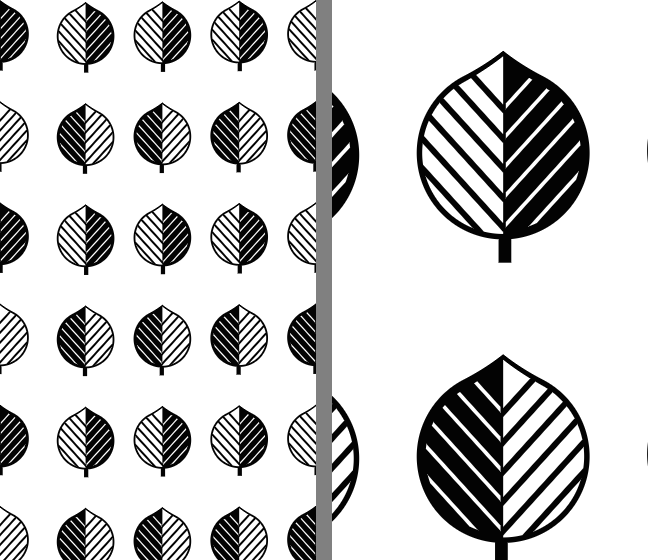
Left: the whole. Right: its middle third, enlarged.
Write a WebGL 2 fragment shader that draws this pattern.

```glsl
#version 300 es
precision highp float;

// Rows of round, pointed leaves split into a light and a dark half with
// slanted veins; the halves swap sides on every other row. Each leaf is a
// circle with a raised tip, shaded with signed distances.

uniform vec2 u_resolution;
out vec4 outColor;

// All lengths are in design units; the canvas is CANVAS_WIDTH units wide.
const float CANVAS_WIDTH = 432.0;
const vec2 PITCH = vec2(105.0, 138.3);
const vec2 FIRST_CENTER = vec2(12.0, 47.5);

const float RADIUS = 39.4;
const float TIP_HEIGHT = 7.2;
const float TIP_HALF_WIDTH = 18.0;
const float OUTLINE = 2.5;

const float VEIN_SLOPE = 1.1;
const float VEIN_TOP = 20.0;
const float VEIN_STEP = 13.5;
const float LAST_VEIN = 5.0;

const vec3 PAPER = vec3(1.0);
const vec3 INK = vec3(0.01);

// Coverage of a region whose signed distance is d.
float fill(float d, float pixel) {
  return clamp(0.5 - d / pixel, 0.0, 1.0);
}

float boxDistance(vec2 p, vec2 halfSize) {
  vec2 e = abs(p) - halfSize;
  return length(max(e, 0.0)) + min(max(e.x, e.y), 0.0);
}

// Circle whose top is drawn up into a concave point.
float leafDistance(vec2 p) {
  float rise = max(0.0, 1.0 - abs(p.x) / TIP_HALF_WIDTH);
  return length(p) - RADIUS - TIP_HEIGHT * rise * rise * step(0.0, p.y);
}

// Distance to the nearest vein centre line, mirrored about the midrib.
float veinDistance(vec2 p) {
  float height = p.y - VEIN_SLOPE * abs(p.x);
  float index = clamp(round((VEIN_TOP - height) / VEIN_STEP), 0.0, LAST_VEIN);
  float offset = height - VEIN_TOP + index * VEIN_STEP;
  return abs(offset) / length(vec2(1.0, VEIN_SLOPE));
}

// Ink coverage of one leaf; darkSide is +1 for right, -1 for left.
float leafInk(vec2 p, float darkSide, float pixel) {
  float leaf = leafDistance(p);
  float vein = veinDistance(p);
  float body = fill(leaf, pixel);

  // Light half: outline and dark veins.
  float rim = 1.0 - fill(leaf + OUTLINE, pixel);
  float lightHalf = max(rim, fill(vein - 1.35, pixel));

  // Dark half: thin pale veins that stop short of the edge and midrib.
  float inset = max(leaf + 4.0, 1.2 - abs(p.x));
  float darkHalf = 1.0 - fill(max(vein - 0.85, inset), pixel);

  float halves = mix(lightHalf, darkHalf, fill(-p.x * darkSide, pixel));
  float stem = fill(boxDistance(p - vec2(0.8 * darkSide, -44.0), vec2(2.9, 6.0)), pixel);
  return max(body * halves, stem);
}

void main() {
  float pixel = CANVAS_WIDTH / u_resolution.x;
  vec2 p = vec2(gl_FragCoord.x, u_resolution.y - gl_FragCoord.y) * pixel;

  // Columns: the first sits on the left edge, and the others rise slightly.
  float column = round((p.x - FIRST_CENTER.x) / PITCH.x);
  bool isFirst = column < 0.5;
  float centerX = isFirst ? 0.0 : FIRST_CENTER.x + column * PITCH.x;
  float drop = isFirst ? -1.0 : 2.8 - column;

  // Rows: measured down from the top, alternating the dark side.
  float y = p.y - FIRST_CENTER.y - drop;
  float row = round(y / PITCH.y);
  float darkSide = 1.0 - 2.0 * mod(row, 2.0);

  vec2 local = vec2(p.x - centerX, row * PITCH.y - y);
  float ink = leafInk(local, darkSide, pixel);
  outColor = vec4(mix(PAPER, INK, ink), 1.0);
}
```
